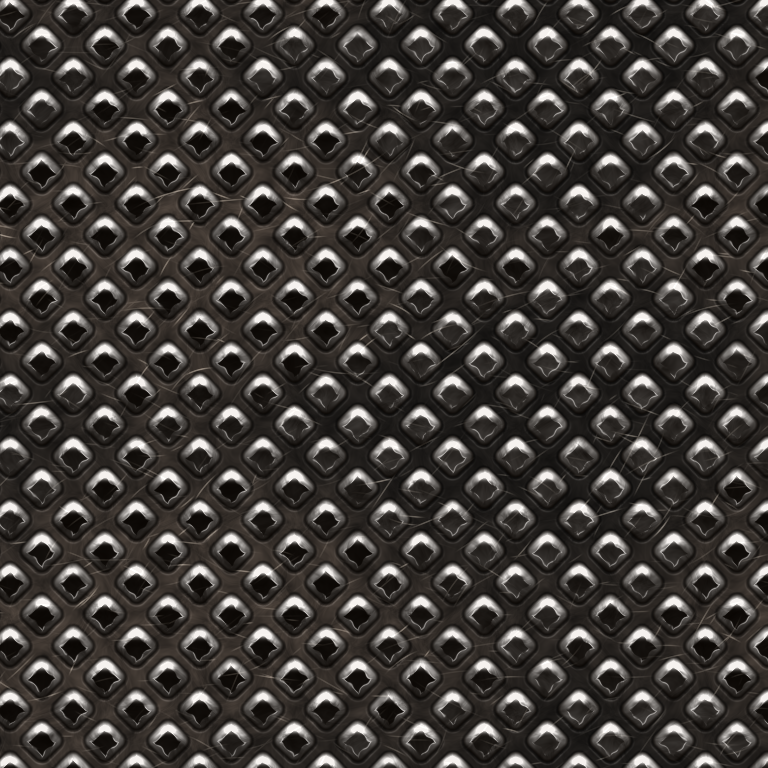
Reproduce this texture procedurally as a WebGL 1 fragment shader.

```glsl
precision highp float;

// Staggered rows of polished diamond studs on a worn, scratched steel plate.
// Each pixel finds its nearest stud centre, then shades a rounded diamond with
// a dark pinched core; layered sines give the wear, hashed cells the scratches.

uniform vec2 u_resolution;

const float REPEATS = 12.15;                  // studs along one row
const vec2 LATTICE_SHIFT = vec2(0.66, 0.43);  // lattice origin, in cells
const vec3 DARK_STEEL = vec3(0.105, 0.097, 0.090);
const vec3 BROWN_STEEL = vec3(0.235, 0.205, 0.182);
const vec3 WARM_TINT = vec3(0.014, 0.0, -0.012);

float hash(vec2 p) {
  return fract(sin(dot(p, vec2(127.1, 311.7))) * 43758.55);
}

mat2 rotation(float angle) {
  float c = cos(angle), s = sin(angle);
  return mat2(c, -s, s, c);
}

// Warped layered sines, roughly -1 to 1.
float turbulence(vec2 p) {
  float sum = 0.0, amplitude = 0.6;
  for (int i = 0; i < 5; i++) {
    p = mat2(0.8, 0.6, -0.6, 0.8) * p * 1.75 + 0.9 * sin(p.yx) + 1.7;
    sum += amplitude * sin(p.x) * sin(p.y);
    amplitude *= 0.68;
  }
  return sum;
}

// Soft bump centred on zero.
float bump(float x, float width) {
  return exp(-x * x / (width * width));
}

float roundedDiamond(vec2 p, float halfSide, float radius) {
  vec2 q = abs(rotation(0.7854) * p) - halfSide;
  return length(max(q, 0.0)) + min(max(q.x, q.y), 0.0) - radius;
}

// Diamond with slightly concave sides.
float pinchedDiamond(vec2 p, float size) {
  vec2 q = pow(abs(p) + 0.001, vec2(0.92));
  return (pow(q.x + q.y, 1.087) - size) * 0.707;
}

// One curved, tapered scratch per cell.
float scratches(vec2 uv, float cells, float seed, float pixel) {
  vec2 p = uv * cells;
  float sum = 0.0;
  for (int j = -1; j <= 1; j++) {
    for (int i = -1; i <= 1; i++) {
      vec2 id = floor(p) + vec2(float(i), float(j));
      vec2 offset = vec2(hash(id + seed), hash(id + seed + 19.3));
      float strength = hash(id + seed + 41.7);
      vec2 q = rotation(mix(-0.6, 1.2, hash(id + seed + 7.1))) * (p - id - offset);
      q.y += (offset.x - 0.5) * 0.5 * q.x * q.x;
      float reach = 0.2 + 0.45 * offset.y;
      float line = 1.0 - smoothstep(0.0002 * cells, (0.0004 + pixel) * cells, abs(q.y));
      float taper = 1.0 - smoothstep(0.2 * reach, reach, abs(q.x));
      sum = max(sum, line * taper * strength * strength);
    }
  }
  return sum;
}

// Broad worn areas, 0 for dark steel to 1 for brown steel.
float wearAmount(vec2 uv) {
  float broad = 0.3 * cos(6.283 * (uv.x - 0.2)) + 0.17 * cos(12.566 * (uv.y - 0.7));
  return smoothstep(0.05, 0.95, 0.47 + broad + 0.28 * turbulence(uv * 4.0));
}

vec3 plate(vec2 p, float edge, float wear, float grain) {
  vec3 color = mix(DARK_STEEL, BROWN_STEEL, wear) * (1.0 + 0.28 * grain);
  color *= mix(0.5, 1.0, smoothstep(0.0, 0.045, edge));
  float lip = bump(edge - 0.045, 0.015) * smoothstep(0.15, -0.3, p.y);
  return color + 0.09 * lip * (0.8 + 0.6 * grain);
}

vec3 stud(vec2 p, float edge, float wear, float rnd, float grain, float blur) {
  // Domed rim, lit from above, with a darker outer bevel.
  float tone = mix(0.13, 0.40, smoothstep(-0.3, 0.25, p.y));
  tone += 0.13 * bump(abs(p.x) - 0.2, 0.06) * bump(p.y - 0.06, 0.09);
  tone *= (1.0 + 0.4 * grain) * mix(0.35, 1.0, smoothstep(0.0, -0.055, edge));

  // Dark reflecting core with a broken bright outline.
  vec2 c = p + vec2(0.0, 0.025) + 0.012 * sin(p.yx * 38.0 + rnd * 6.283);
  float core = pinchedDiamond(c, 0.215 + 0.02 * (rnd - 0.5));
  float coreTone = mix(0.145, 0.035, smoothstep(0.15, 0.75, wear + 0.35 * (rnd - 0.5)));
  coreTone *= 1.0 + 0.35 * grain - 1.2 * p.y;
  tone = mix(coreTone, tone, smoothstep(-blur, blur, core));
  tone += 0.34 * bump(core - 0.006, 0.014) * smoothstep(-0.5, 0.6, grain + 0.3 * sin(p.x * 30.0 + rnd * 9.0));

  // Main glint: a soft cap with two legs reaching down beside the core tip.
  float gloss = mix(0.75, 1.1, rnd) * (1.0 - 0.6 * step(0.95, rnd));
  float cap = exp(-dot(p * p, vec2(55.0, 0.0))) * bump(p.y - 0.195 + 1.2 * p.x * p.x, 0.062);
  float legs = bump(abs(p.x) - 0.9 * (0.21 - p.y), 0.028) * smoothstep(0.08, 0.17, p.y) * smoothstep(0.24, 0.18, p.y);
  float shoulder = bump(abs(p.x) + p.y - 0.245, 0.035) * smoothstep(0.02, 0.13, p.y);
  tone += gloss * (1.0 * cap + 0.35 * legs + 0.22 * shoulder * (1.0 + grain));
  return vec3(min(tone, 0.95)) + WARM_TINT;
}

void main() {
  vec2 uv = gl_FragCoord.xy / u_resolution;
  float pixel = 1.0 / min(u_resolution.x, u_resolution.y);
  float blur = pixel * REPEATS;

  // Nearest centre of two interleaved square lattices.
  vec2 cell = uv * REPEATS - LATTICE_SHIFT;
  vec2 corner = floor(cell + 0.5);
  vec2 middle = floor(cell) + 0.5;
  vec2 id = distance(cell, corner) < distance(cell, middle) ? corner : middle;
  vec2 p = cell - id;
  float rnd = hash(id * 2.0 + 3.0);

  float wear = wearAmount(uv);
  float studWear = wearAmount((id + LATTICE_SHIFT) / REPEATS);
  float grain = turbulence(uv * 48.0);
  float edge = roundedDiamond(p, 0.14, 0.13) + 0.006 * grain;

  vec3 ground = plate(p, edge, wear, grain);
  vec3 metal = stud(p, edge, studWear, rnd, grain, blur);
  float studMask = 1.0 - smoothstep(-blur, blur, edge);
  vec3 color = mix(ground, metal, studMask);

  // Scratches at several sizes, fainter over the studs.
  float marks = 0.0;
  for (int i = 0; i < 4; i++) {
    float layer = float(i);
    marks = max(marks, scratches(uv, 9.0 + 6.0 * layer, 13.0 * layer, pixel));
  }
  marks *= 0.65 + 0.35 * turbulence(uv * 9.0 + 4.0);
  color += vec3(0.42, 0.40, 0.37) * marks * mix(1.0, 0.45, studMask);

  gl_FragColor = vec4(clamp(color, 0.0, 1.0), 1.0);
}
```
